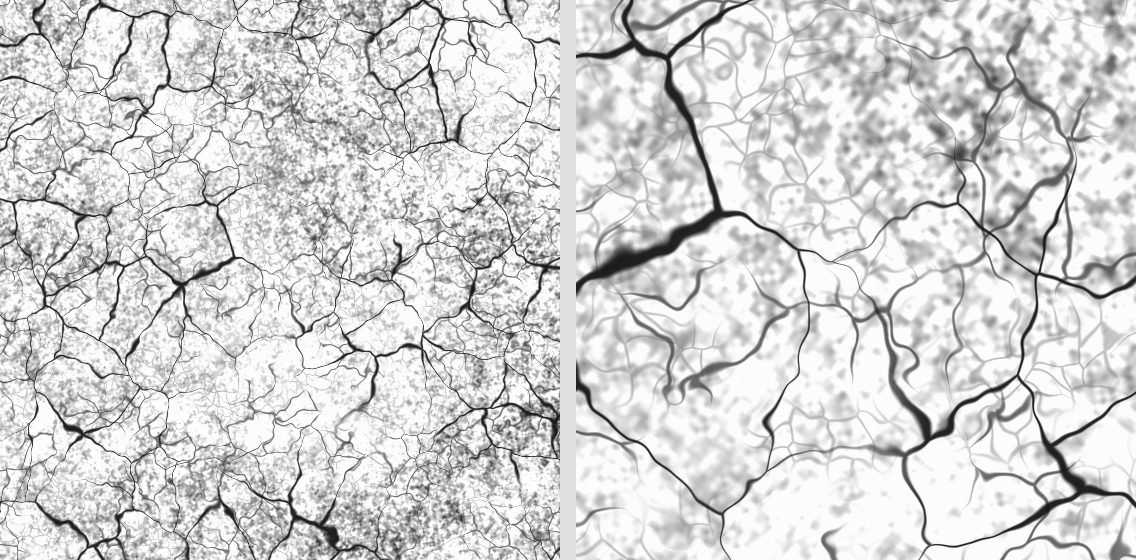
Left: the whole. Right: its middle third, enlarged.
Reproduce this texture procedurally as a Shadertoy shader.

```glsl
// Dry, bleached earth split into rough plates by dark branching cracks.

const float PLATE_SCALE = 9.5;       // cells across the canvas
const float FRAGMENT_SCALE = 19.0;
const float FLAKE_SCALE = 48.0;
const float CRACK_MIN = 0.0003;      // half widths in canvas units
const float CRACK_MAX = 0.0030;
const float GAP_EXTRA = 0.0030;
const float FRAGMENT_CRACK = 0.0015;
const float FLAKE_CRACK = 0.0011;
const float BASE_TONE = 0.925;
const float GRAIN_CONTRAST = 0.95;
const float PLATE_CONTRAST = 0.10;
const float CRACK_TONE = 0.09;
const vec2 LIGHT_DIR = vec2(-0.5, 0.86);

vec2 hash2(vec2 p) {
    vec3 q = fract(vec3(p.xyx) * vec3(0.1031, 0.1030, 0.0973));
    q += dot(q, q.yzx + 33.33);
    return fract((q.xx + q.yz) * q.zy);
}

float valueNoise(vec2 p) {
    vec2 cell = floor(p), f = fract(p);
    f = f * f * (3.0 - 2.0 * f);
    float low = mix(hash2(cell).x, hash2(cell + vec2(1, 0)).x, f.x);
    float high = mix(hash2(cell + vec2(0, 1)).x, hash2(cell + vec2(1, 1)).x, f.x);
    return mix(low, high, f.y);
}

// Signed noise on a turned grid, so that lattice lines do not show.
float grain(vec2 p, float scale) {
    return valueNoise(mat2(0.8, 0.6, -0.6, 0.8) * p * scale + scale) - 0.5;
}

vec2 grain2(vec2 p, float scale) {
    return vec2(grain(p, scale), grain(p + 7.3, scale));
}

// Cellular noise: x = distance to the border, yz = offset to the centre, w = cell value.
vec4 cellular(vec2 p) {
    vec2 cell = floor(p), f = fract(p);
    vec2 nearest = vec2(0), nearestCell = vec2(0);
    float best = 8.0;
    for (int y = -1; y <= 1; y++)
    for (int x = -1; x <= 1; x++) {
        vec2 g = vec2(x, y);
        vec2 r = g + hash2(cell + g + 50.0) - f;
        float d = dot(r, r);
        if (d < best) { best = d; nearest = r; nearestCell = g; }
    }
    float border = 8.0;
    for (int y = -2; y <= 2; y++)
    for (int x = -2; x <= 2; x++) {
        vec2 g = nearestCell + vec2(x, y);
        vec2 r = g + hash2(cell + g + 50.0) - f;
        vec2 across = r - nearest;
        if (dot(across, across) > 0.0001)
            border = min(border, dot(0.5 * (nearest + r), normalize(across)));
    }
    return vec4(border, nearest, hash2(cell + nearestCell + 91.0).x);
}

// Soft-edged line of the given half width.
float crackLine(float dist, float width, float soft) {
    return 1.0 - smoothstep(width * 0.5 - soft, width * 1.3 + soft, dist);
}

void mainImage(out vec4 fragColor, in vec2 fragCoord) {
    vec2 p = fragCoord / iResolution.y;
    float soft = 0.6 / iResolution.y;

    // Ragged outlines
    vec2 ragged = grain2(p, 32.0) * 0.016 + grain2(p, 85.0) * 0.007;
    vec2 q = p + grain2(p, 9.0) * 0.050 + ragged;

    vec4 plate = cellular(q * PLATE_SCALE);
    vec4 fragment = cellular((q + ragged * 0.5) * FRAGMENT_SCALE + 13.0);
    vec4 flake = cellular((p + ragged * 1.4) * FLAKE_SCALE + 29.0);

    // Plate relief and blotches
    float patchTone = grain(p, 4.5);
    float tone = BASE_TONE + PLATE_CONTRAST * (plate.w - 0.5);
    tone += 0.07 * (fragment.w - 0.5) + 0.05 * (flake.w - 0.5);
    tone -= 0.07 * dot(plate.yz, LIGHT_DIR) + 0.05 * dot(fragment.yz, LIGHT_DIR);

    // Gritty surface, rougher in the darker patches
    float grit = 0.24 * grain(p + ragged, 20.0) + 0.28 * grain(p + ragged, 58.0)
               + 0.42 * grain(p, 125.0) + 0.50 * grain(p, 245.0);
    float roughness = clamp(1.0 - 0.9 * patchTone, 0.6, 1.4);
    tone += GRAIN_CONTRAST * (grit * roughness + 0.22 * patchTone);

    // Main cracks swell, thin out and open into gaps
    float swell = valueNoise(p * 8.0 + 3.0);
    float width = mix(CRACK_MIN, CRACK_MAX, swell * swell * 1.3)
                + GAP_EXTRA * smoothstep(0.62, 0.95, valueNoise(p * 13.0 + 41.0));
    width *= 1.0 + 0.9 * grain(p, 70.0);
    float plateDist = plate.x / PLATE_SCALE;
    float mainCrack = crackLine(plateDist, width, soft)
                    * smoothstep(0.08, 0.30, swell);

    // Broken secondary cracks and faint flaking
    float broken = smoothstep(0.32, 0.62, valueNoise(p * 15.0 + 17.0));
    float fineCrack = crackLine(fragment.x / FRAGMENT_SCALE, FRAGMENT_CRACK * broken, soft) * broken;
    float chipped = smoothstep(0.45, 0.75, valueNoise(p * 22.0 + 63.0));
    float flakeCrack = crackLine(flake.x / FLAKE_SCALE, FLAKE_CRACK, soft) * chipped;

    // Shaded rims, then dark fissures
    tone -= 0.16 * swell * exp(-plateDist / 0.004);
    tone = clamp(tone, 0.0, 0.99);
    tone = mix(tone, 0.52, 0.50 * flakeCrack);
    tone = mix(tone, 0.26, 0.80 * fineCrack);
    tone = mix(tone, CRACK_TONE, 0.95 * mainCrack);

    fragColor = vec4(vec3(tone), 1.0);
}
```
